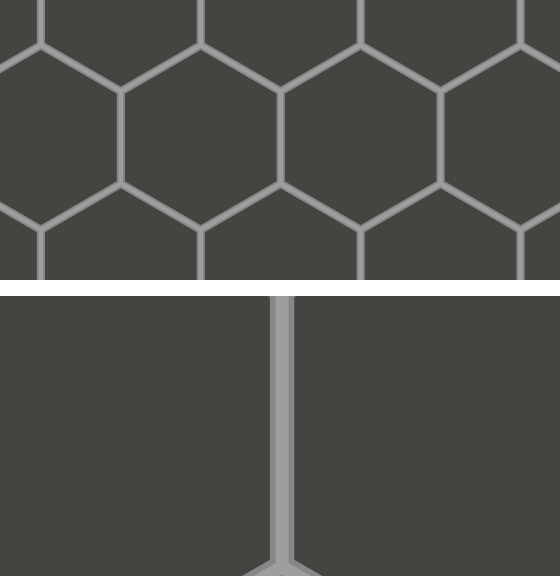
Top: the whole. Bottom: its middle third, enlarged.
Reproduce this pattern procedurally as a WebGL 1 fragment shader.

```glsl
precision highp float;
// Dark pointy-top hexagonal tiles divided by two-tone grey joints.

uniform vec2 u_resolution;

// Offset from the nearest hexagon centre; tiles are one unit wide.
vec2 hexOffset(vec2 p) {
    vec2 period = vec2(1.0, sqrt(3.0));
    vec2 even = mod(p + 0.5 * period, period) - 0.5 * period;
    vec2 odd = mod(p, period) - 0.5 * period;
    return dot(even, even) < dot(odd, odd) ? even : odd;
}

// Distance from a point inside a tile to its closest side.
float sideDistance(vec2 offset) {
    vec2 q = abs(offset);
    return 0.5 - max(q.x, dot(q, vec2(0.5, 0.5 * sqrt(3.0))));
}

// Smooth coverage of a band that reaches halfWidth from the side.
float band(float dist, float halfWidth, float pixel) {
    return 1.0 - smoothstep(halfWidth - 0.6 * pixel, halfWidth + 0.6 * pixel, dist);
}

void main() {
    // Three and a half tiles span a canvas twice as wide as high.
    float tileWidth = 0.571;
    vec2 uv = gl_FragCoord.xy / u_resolution.y;
    vec2 p = (uv - vec2(0.717, 0.509)) / tileWidth;
    float pixel = 1.0 / (u_resolution.y * tileWidth);
    float dist = sideDistance(hexOffset(p));

    // Tile face, outer joint, then the lighter core of the joint.
    vec3 color = vec3(0.26, 0.27, 0.25);
    color = mix(color, vec3(0.53), band(dist, 0.0255, pixel));
    color = mix(color, vec3(0.62), band(dist, 0.0135, pixel));

    gl_FragColor = vec4(color, 1.0);
}
```
